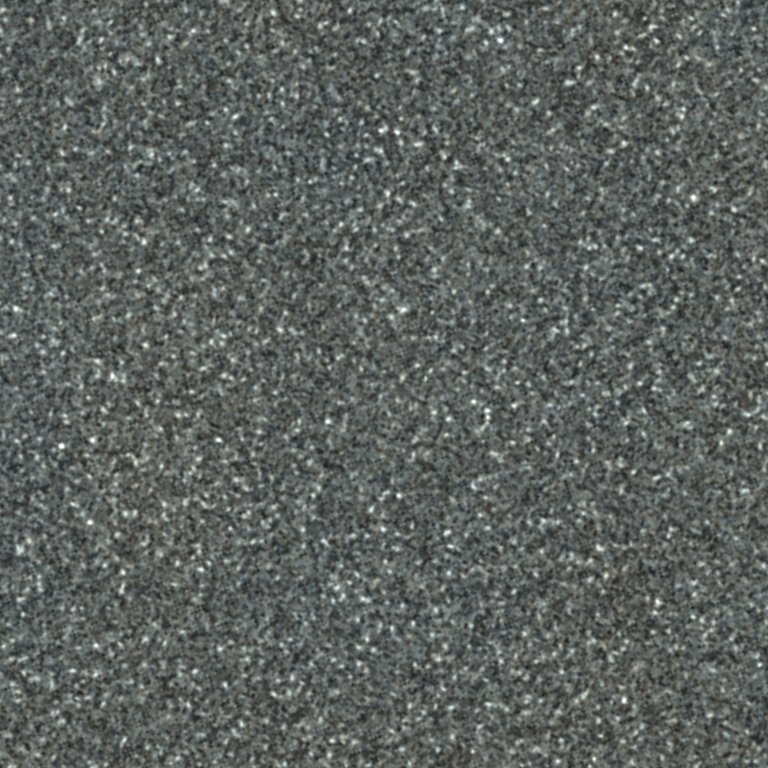
This texture is drawn by a Shadertoy shader. Its source:

```glsl
#define FINE_GRAINS 262.0
#define COARSE_GRAINS 175.0
#define FLECK_CELLS 112.0
#define FLECK_SIZE 0.28
#define FLECK_GAIN 0.50
#define GRAIN_CONTRAST 0.23
#define BASE_LEVEL 0.337
#define TINT_GAIN 0.09
#define STONE_TINT vec3(0.965, 1.02, 0.985)

// Integer hash: three independent values in 0..1 per cell
vec3 hash3(vec2 cell, uint seed) {
    uvec3 v = uvec3(ivec3(ivec2(cell) + 4096, 0)) + uvec3(0u, 0u, seed);
    v = v * 1664525u + 1013904223u;
    v.x += v.y * v.z; v.y += v.z * v.x; v.z += v.x * v.y;
    v ^= v >> 16u;
    v.x += v.y * v.z; v.y += v.z * v.x; v.z += v.x * v.y;
    return vec3(v >> 8u) / 16777216.0;
}

// Smooth value noise with three channels
vec3 noise3(vec2 p, uint seed) {
    vec2 cell = floor(p);
    vec2 f = smoothstep(0.0, 1.0, p - cell);
    vec3 low = mix(hash3(cell, seed), hash3(cell + vec2(1, 0), seed), f.x);
    vec3 high = mix(hash3(cell + vec2(0, 1), seed), hash3(cell + vec2(1, 1), seed), f.x);
    return mix(low, high, f.y);
}

mat2 rotation(float angle) {
    float c = cos(angle), s = sin(angle);
    return mat2(c, s, -s, c);
}

// Soft, slightly oblong pale flecks, most of them faint
float flecks(vec2 p) {
    vec2 cell = floor(p);
    float sum = 0.0;
    for (int y = -1; y <= 1; y++)
    for (int x = -1; x <= 1; x++) {
        vec2 id = cell + vec2(x, y);
        vec3 place = hash3(id, 11u);
        vec3 form = hash3(id, 23u);
        vec2 d = rotation(place.z * 3.1416) * (p - id - place.xy);
        d /= FLECK_SIZE * vec2(mix(1.0, 1.35, form.y), mix(0.75, 1.0, form.z));
        sum += pow(form.x, 5.0) * exp(-0.5 * dot(d, d));
    }
    return sum;
}

void mainImage(out vec4 fragColor, in vec2 fragCoord) {
    vec2 uv = fragCoord / iResolution.y;

    // Two layers of grain, turned so no lattice shows
    vec3 fine = noise3(rotation(0.45) * uv * FINE_GRAINS, 3u) - 0.5;
    vec3 coarse = noise3(rotation(-0.6) * uv * COARSE_GRAINS, 7u) - 0.5;
    float light = BASE_LEVEL + GRAIN_CONTRAST * (fine.x + coarse.x);
    light += FLECK_GAIN * flecks(uv * FLECK_CELLS);

    // Broad, faint drift of brightness and warmth
    vec3 drift = noise3(uv * 5.0, 19u) - 0.5;
    light += 0.015 * drift.x;
    float warmth = TINT_GAIN * (0.6 * coarse.y + 0.4 * fine.y + 0.25 * drift.y);

    vec3 color = max(light, 0.13) * STONE_TINT;
    color += warmth * vec3(0.6, 0.0, -0.6);
    fragColor = vec4(clamp(color, 0.0, 1.0), 1.0);
}
```
